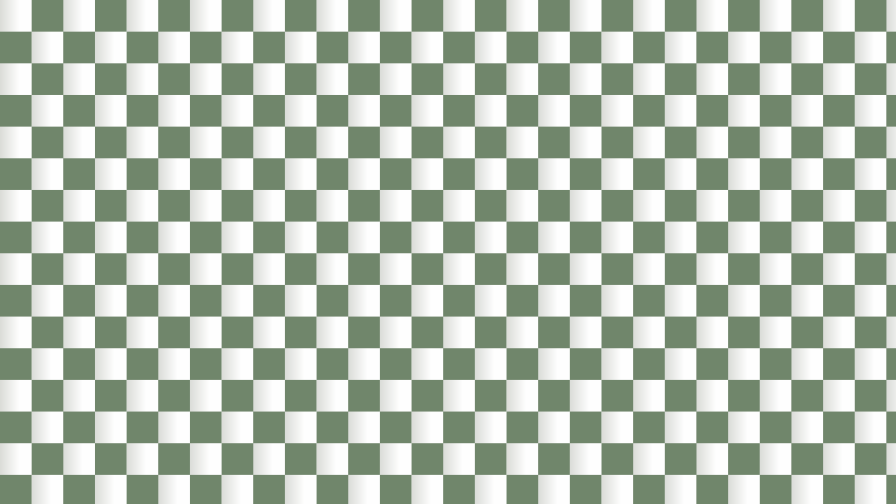
A WebGL 2 fragment shader for this pattern:

```glsl
#version 300 es
precision highp float;
// Green and white checkerboard; each white square is shaded along its left side.

#define ROWS 15.92                      // squares down the canvas height
#define SHADE_WIDTH 0.62                // part of a white square that is shaded
#define GREEN vec3(0.44, 0.525, 0.42)
#define WHITE vec3(0.998)
#define SHADE vec3(0.855, 0.862, 0.845)

uniform vec2 u_resolution;
out vec4 fragColor;

// Square wave of period 2 per axis, +1 on even cells and -1 on odd ones,
// with edges softened over one pixel.
vec2 squareWave(vec2 p, float pixel) {
    vec2 edgeDistance = 0.5 - abs(mod(p + 0.5, 2.0) - 1.0);
    return clamp(edgeDistance / (0.5 * pixel), -1.0, 1.0);
}

void main() {
    // Cell coordinates, counted from the top left corner
    float pixel = ROWS / u_resolution.y;
    vec2 p = vec2(gl_FragCoord.x, u_resolution.y - gl_FragCoord.y) * pixel;

    // Coverage of the white squares
    vec2 wave = squareWave(p, pixel);
    float whiteCover = 0.5 + 0.5 * wave.x * wave.y;

    // Horizontal shading, restarting in every square
    float ramp = clamp(fract(p.x) / SHADE_WIDTH, 0.0, 1.0);
    vec3 shadedWhite = mix(SHADE, WHITE, ramp);

    fragColor = vec4(mix(GREEN, shadedWhite, whiteCover), 1.0);
}
```
